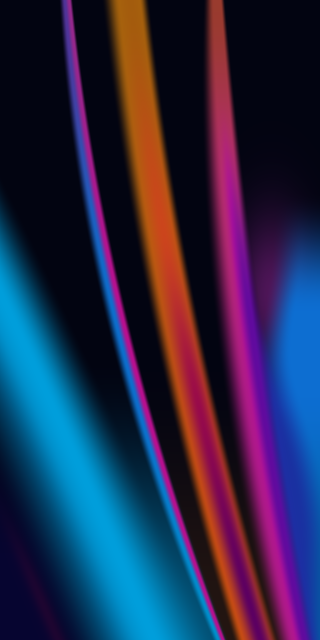
Give the GLSL for this background, as a WebGL 1 fragment shader.

```glsl
precision highp float;
// Curved ribbons of neon light sweeping down to the right over near-black navy.
// Each ribbon lies between two parabolas x(t); its colour follows the position
// across the ribbon and the depth t below the top edge. Soft glows fill the sides.
uniform vec2 u_resolution;

// Parabolic edge, as horizontal position at depth t
float curve(float t, float start, float slope, float bend) {
  return start + t * (slope + bend * t);
}

// Bell-shaped falloff
float bell(float x, float center, float width) {
  float d = (x - center) / width;
  return exp(-d * d);
}

// Broad cyan beam at the left, with a navy shadow beneath it
vec3 leftBeam(vec3 color, float x, float t) {
  float d = x - 0.93 * (t - 0.482) - 0.025 * sin(3.14159 * t);
  float below = 1.0 - smoothstep(-0.32, -0.1, d);
  color = mix(color, vec3(0.025, 0.02, 0.19), below * smoothstep(0.55, 0.9, t));
  color += vec3(0.09, 0.0, 0.0) * bell(d, -0.3, 0.025) * smoothstep(0.75, 0.95, t);
  float beam = smoothstep(-0.29, -0.05, d) * (1.0 - smoothstep(0.0, 0.18, d));
  vec3 cyan = mix(vec3(0.0, 0.42, 0.63), vec3(0.0, 0.62, 0.86), smoothstep(-0.17, 0.0, d));
  return mix(color, cyan, beam);
}

// Blue pool and violet haze at the right
vec3 rightGlow(vec3 color, float x, float t, float edge) {
  float outside = smoothstep(-0.03, 0.01, x - edge);
  float haze = bell(x, 0.85, 0.11) * bell(t, 0.46, 0.12);
  color += vec3(0.3, 0.07, 0.28) * haze * outside;
  float indigo = smoothstep(0.48, 0.64, t) * outside;
  color = mix(color, vec3(0.1, 0.19, 0.63), indigo);
  float left = 0.85 + 0.09 * smoothstep(0.55, 0.85, t) - 0.04 * bell(t, 0.55, 0.1);
  float pool = smoothstep(left, left + 0.1, x) * smoothstep(0.3, 0.49, t);
  vec3 blue = mix(vec3(0.05, 0.43, 0.82), vec3(0.0, 0.39, 0.64), smoothstep(0.6, 0.9, t));
  return mix(color, blue, pool);
}

// Thin strand: blue on its left flank, magenta along its right edge
vec3 thinStrand(vec3 color, float x, float t) {
  float width = 0.034 + 0.09 * t * (1.0 - t);
  float u = (curve(t, 0.225, 0.21, 0.27) - x) / width;
  vec3 blue = mix(vec3(0.32, 0.2, 0.6), vec3(0.05, 0.43, 0.8), smoothstep(0.0, 0.5, t));
  blue = mix(blue, vec3(0.0, 0.56, 0.8), smoothstep(0.6, 1.0, t));
  vec3 magenta = mix(vec3(0.58, 0.16, 0.55), vec3(0.72, 0.06, 0.56), smoothstep(0.0, 0.5, t));
  vec3 strand = mix(magenta, blue, smoothstep(0.25, 0.65, u));
  float mask = smoothstep(-0.08, 0.22, u) * (1.0 - smoothstep(0.65, 1.2, u));
  return mix(color, strand, mask);
}

// Wide ribbon: amber rims around a core that turns from gold to plum
vec3 amberRibbon(vec3 color, float x, float t) {
  float left = curve(t, 0.325, 0.212, 0.2);
  float right = curve(t, 0.463, 0.218, 0.185);
  float u = (x - left) / (right - left);
  vec3 rim = mix(vec3(0.66, 0.4, 0.05), vec3(0.84, 0.34, 0.04), smoothstep(0.1, 0.9, t));
  vec3 core = mix(vec3(0.64, 0.36, 0.05), vec3(0.8, 0.27, 0.11), smoothstep(0.0, 0.38, t));
  core = mix(core, vec3(0.6, 0.04, 0.29), smoothstep(0.35, 0.65, t));
  core = mix(core, vec3(0.36, 0.0, 0.38), smoothstep(0.6, 0.95, t));
  vec3 ribbon = mix(rim, core, bell(u, 0.6, 0.29));
  float soft = mix(0.36, 0.2, t);
  float mask = smoothstep(-0.06, soft, u) * (1.0 - smoothstep(0.8, 1.03, u));
  return mix(color, ribbon, mask);
}

// Pink ribbon: coral at the top, violet and then indigo at its right flank
vec3 pinkRibbon(vec3 color, float x, float t, float right) {
  float left = curve(t, 0.645, -0.04, 0.27);
  float u = (x - left) / (right - left);
  vec3 pink = mix(vec3(0.6, 0.23, 0.18), vec3(0.71, 0.18, 0.42), smoothstep(0.0, 0.3, t));
  pink = mix(pink, vec3(0.68, 0.1, 0.53), smoothstep(0.25, 0.7, t));
  vec3 ribbon = mix(pink, vec3(0.7, 0.07, 0.6), bell(u, 0.6, 0.15) * smoothstep(0.15, 0.35, t));
  float flank = smoothstep(0.45, 0.75, u) * smoothstep(0.2, 0.5, t);
  ribbon = mix(ribbon, vec3(0.38, 0.04, 0.62), flank);
  float lower = smoothstep(0.45, 0.65, t);
  ribbon = mix(ribbon, vec3(0.13, 0.17, 0.65), smoothstep(0.75, 1.1, u) * lower);
  float fade = 1.0 - smoothstep(0.8, mix(1.06, 1.3, lower), u);
  return mix(color, ribbon, smoothstep(-0.18, 0.42, u) * fade);
}

void main() {
  vec2 p = gl_FragCoord.xy / u_resolution;
  float x = p.x;
  float t = 1.0 - p.y;
  float strandEdge = curve(t, 0.225, 0.21, 0.27);
  float pinkEdge = curve(t, 0.7, 0.17, 0.105);

  // Night backdrop, teal left of the strand and brown between the ribbons
  vec3 color = vec3(0.008, 0.014, 0.065);
  float between = smoothstep(-0.02, 0.01, x - strandEdge);
  float depth = smoothstep(0.55, 1.0, t);
  vec3 teal = vec3(0.0, 0.33, 0.43) * bell(x, strandEdge - 0.1, 0.22);
  color += mix(teal, vec3(0.13, 0.07, 0.0), between) * depth;

  color = leftBeam(color, x, t);
  color = rightGlow(color, x, t, pinkEdge);
  color = thinStrand(color, x, t);
  color = amberRibbon(color, x, t);
  color = pinkRibbon(color, x, t, pinkEdge);
  gl_FragColor = vec4(clamp(color, 0.0, 1.0), 1.0);
}
```
